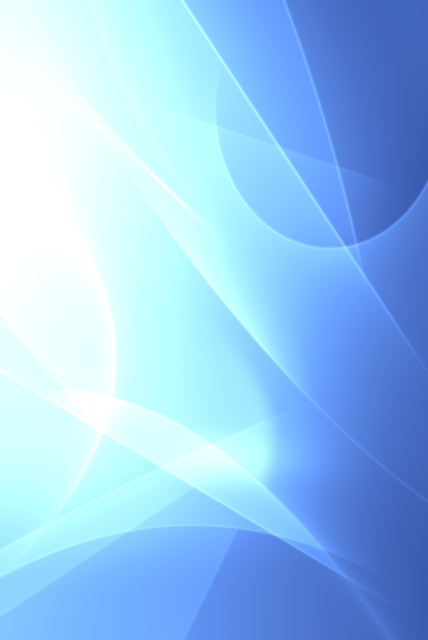
Give the GLSL for this background, as a WebGL 1 fragment shader.

```glsl
precision highp float;
// Soft blue abstract background: translucent curved veils of light over a
// cyan-to-indigo gradient. Every veil adds to one brightness value, which
// a clipped colour ramp turns from deep blue through cyan to white.

uniform vec2 u_resolution;

// Light on the positive side of an edge, fading over reach, with a thin rim.
float veil(float d, float reach, float fill, float rim) {
  float side = smoothstep(-0.003, 0.003, d);
  return fill * side * exp(-max(d, 0.0) / reach) + rim * exp(-d * d / 1.2e-5);
}

// Approximate signed distance to a curve, from its offset and local slope.
float curve(float offset, float slope) {
  return offset / sqrt(1.0 + slope * slope);
}

vec3 ramp(float light) {
  float green = 1.53 * light - 0.45 * max(light - 0.5, 0.0);
  return clamp(vec3(light, green, 0.24 + 1.9 * light), 0.0, 1.0);
}

void main() {
  // Canvas is 1 wide and 1.5 high.
  vec2 p = gl_FragCoord.xy / u_resolution * vec2(1.0, 1.5);
  float x = p.x, y = p.y, drop = 1.5 - y;

  // Broad gradient bulging to the right, dimmed toward the bottom.
  float bulge = x - 0.69 + 0.38 * (y - 0.78) * (y - 0.78);
  float light = 0.26 + 0.5 * (1.0 - smoothstep(-0.55, 0.4, bulge));
  light = mix(mix(0.49, 0.23, x), light, smoothstep(0.1, 0.5, y));

  // White glow at the upper left.
  vec2 q = (p - vec2(0.0, 1.13)) * vec2(2.8, 1.8);
  light += 0.25 * exp(-dot(q, q));

  // Large bright arc on the left, and the edge crossing inside it.
  float bow = y - 0.66;
  float arc = curve(x - 0.268 + 1.03 * bow * bow, 2.06 * bow);
  float arcFade = smoothstep(0.12, 0.5, y);
  light += arcFade * (veil(-arc, 0.06, 0.07, 0.1) + 0.08 * exp(-abs(arc) / 0.025));
  float inner = curve(y - 0.768 + 1.4 * x - 1.4 * x * x, 1.4 - 2.8 * x);
  light += veil(inner, 0.12, 0.07, 0.02) * smoothstep(0.01, -0.01, arc);

  // Upper curtains: left curve, long diagonal and steep right curve.
  float left = curve(x - 0.21 - 0.28 * drop - 0.46 * drop * drop, 0.28 + 0.92 * drop);
  light += veil(left, 0.12, 0.03, 0.04) * smoothstep(0.9, 1.25, y);
  float diagonal = curve(1.5 - 1.52 * (x - 0.426) - y, 1.52);
  light += veil(diagonal, 0.13, 0.09, 0.13) * smoothstep(0.5, 1.1, y);
  float steep = curve(0.664 + 0.37 * drop - 0.13 * drop * drop - x, 0.37);
  light += veil(steep, 0.13, 0.05, 0.08) * smoothstep(0.8, 1.0, y);

  // Bowl at the upper right: darker inside, with a lit rim.
  vec2 e = (p - vec2(0.771, 1.246)) / vec2(0.268, 0.328);
  float bowl = (length(e) - 1.0) * 0.29;
  float bowlFade = smoothstep(1.42, 1.05, y);
  light += bowlFade * (veil(bowl, 0.07, 0.06, 0.06) - veil(-bowl, 0.2, 0.04, 0.0));
  float shelf = curve(1.256 - 0.335 * (x - 0.35) - y, 0.335);
  light += veil(shelf, 0.09, 0.035, 0.015) * smoothstep(0.3, 0.5, x) * smoothstep(0.95, 0.8, x);

  // Diagonal beam with a crisp lower edge that continues as a faint line.
  float s = x - 0.293;
  float beam = curve(y - 1.11 + 1.5 * s - 0.55 * s * s, 1.5 - 1.1 * s);
  float beamFade = smoothstep(0.27, 0.5, x) * smoothstep(0.76, 0.58, x);
  light += veil(beam, 0.07, 0.19 * beamFade, 0.035 + 0.05 * beamFade);

  // Fine filaments fanning through one crossing point.
  for (int i = 0; i < 3; i++) {
    float slope = 0.87 + 0.09 * float(i);
    float thread = curve(1.06 - slope * (x - 0.39) - y, slope);
    float fade = smoothstep(0.02, 0.25, x) * smoothstep(0.56, 0.4, x);
    light += veil(thread, 0.05, 0.02, 0.06) * fade;
  }

  // Lower fan between a curved top and a straight underside.
  float t = x - 0.13;
  float top = curve(0.585 - 0.95 * t * t - y, 1.9 * t);
  float under = curve(y - 0.632 + 0.6 * x, 0.6);
  float fan = smoothstep(-0.003, 0.003, under) * smoothstep(0.08, 0.22, x);
  light += veil(top, 0.09, 0.17, 0.04) * fan * smoothstep(0.9, 0.5, x);
  light += veil(under, 0.04, 0.04, 0.07) * smoothstep(1.0, 0.6, x);
  light += 0.05 * exp(-abs(top) / 0.02) * smoothstep(0.45, 0.7, x);

  // Rounded tip of the cyan column above the fan.
  float tip = 0.638 - 1.8 * (y - 0.47) * (y - 0.47) - x;
  float column = smoothstep(-0.025, 0.035, tip) * exp(-max(tip, 0.0) / 0.13);
  light += 0.15 * column * smoothstep(0.01, -0.01, top) * smoothstep(0.78, 0.5, y);
  q = (p - vec2(0.52, 0.425)) * vec2(6.0, 18.0);
  light += 0.14 * exp(-dot(q, q)) * fan;

  // Rays rising from the lower left.
  float upperRay = curve(0.21 + 0.55 * x - 0.1 * x * x - y, 0.5);
  light += veil(upperRay, 0.09, 0.055, 0.04) * smoothstep(0.75, 0.5, x);
  float lowerRay = curve(y - 0.055 - 0.67 * x, 0.67);
  light += veil(lowerRay, 0.09, 0.055, 0.02) * smoothstep(0.6, 0.35, x);

  // Light above the dark hill at the bottom, and a slanted fold within it.
  float h = x - 0.45;
  float hill = curve(y - 0.268 + 0.6 * h * h, 1.2 * h);
  light += veil(hill, 0.12, 0.09, 0.03) * smoothstep(0.95, 0.6, x);
  float fold = curve(0.43 + 0.48 * y - x, 0.48);
  light += veil(fold, 0.25, 0.045, 0.015) * smoothstep(0.01, -0.01, hill);

  gl_FragColor = vec4(ramp(light), 1.0);
}
```
